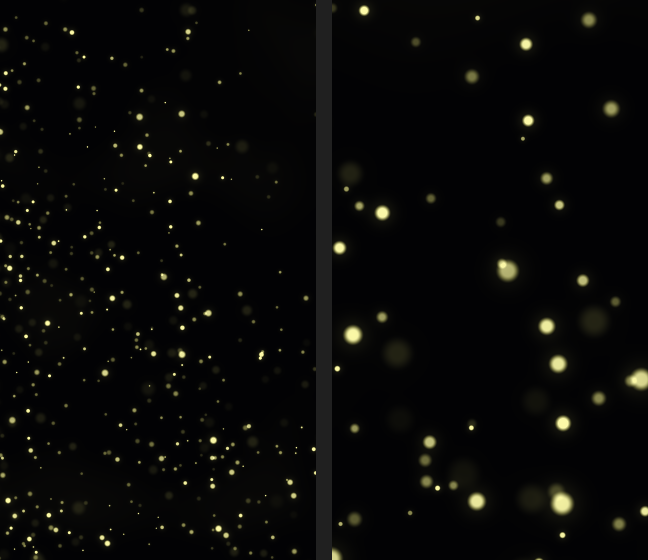
Left: the whole. Right: its middle third, enlarged.
Reproduce this background procedurally as a Shadertoy shader.

```glsl
const vec3 NIGHT = vec3(0.008, 0.008, 0.014);
const vec3 HAZE = vec3(0.045, 0.043, 0.022);

vec2 hash2(vec2 p) {
    vec3 q = fract(vec3(p.xyx) * vec3(0.1031, 0.1030, 0.0973));
    q += dot(q, q.yzx + 33.33);
    return fract((q.xx + q.yz) * q.zy);
}

float gradientCorner(vec2 cell, vec2 offset, vec2 corner) {
    vec2 gradient = hash2(cell + corner + 50.0) * 2.0 - 1.0;
    return dot(gradient, offset - corner);
}

float gradientNoise(vec2 p) {
    vec2 cell = floor(p), f = fract(p);
    vec2 u = f * f * f * (f * (f * 6.0 - 15.0) + 10.0);
    float low = mix(gradientCorner(cell, f, vec2(0, 0)), gradientCorner(cell, f, vec2(1, 0)), u.x);
    float high = mix(gradientCorner(cell, f, vec2(0, 1)), gradientCorner(cell, f, vec2(1, 1)), u.x);
    return mix(low, high, u.y);
}

float segmentDistance(vec2 p, vec2 a, vec2 b) {
    vec2 ab = b - a;
    return length(p - a - ab * clamp(dot(p - a, ab) / dot(ab, ab), 0.0, 1.0));
}

float bump(float d, float width) {
    return exp(-d * d / (width * width));
}

// Chance of finding a spark: a falling diagonal drift, a column and a corner swarm
float swarmDensity(vec2 p) {
    float drift = bump(segmentDistance(p, vec2(0.0, 0.70), vec2(0.42, 0.14)), 0.19);
    float column = bump(segmentDistance(p, vec2(0.28, 0.95), vec2(0.30, 0.35)), 0.06);
    float corner = bump(length(p - vec2(0.05, 0.05)), 0.10);
    float leftEdge = bump(p.x, 0.08) * smoothstep(1.0, 0.85, p.y);
    float clumps = gradientNoise(p * 9.0);
    return clamp(0.10 + 0.48 * drift + 0.25 * column + 0.6 * corner
                 + 0.3 * leftEdge + 0.55 * clumps, 0.0, 1.0);
}

// Soft-edged disc with a weak halo
float spark(float d, float radius, float softness, float pixel) {
    float edge = max(radius * softness, 0.7 * pixel);
    float disc = 1.0 - smoothstep(max(radius - edge, 0.0), radius + edge, d);
    return disc + 0.10 * bump(d, radius * 2.0);
}

// One jittered grid of sparks; radii and levels are (min, max) ranges
float sparkLayer(vec2 p, float cells, float seed, float chance,
                 vec2 radii, vec2 levels, float softness, float pixel) {
    vec2 home = floor(p * cells);
    float light = 0.0;
    for (int y = -1; y <= 1; y++) {
        for (int x = -1; x <= 1; x++) {
            vec2 cell = home + vec2(x, y);
            vec2 key = cell + seed * vec2(37.0, 91.0);
            vec2 centre = (cell + hash2(key)) / cells;
            vec2 traits = hash2(key + 211.0);
            float present = step(hash2(key + 457.0).x, chance * swarmDensity(centre));
            float radius = mix(radii.x, radii.y, traits.x * traits.x);
            float level = mix(levels.x, levels.y, traits.y);
            light += present * level * spark(distance(p, centre), radius, softness, pixel);
        }
    }
    return light;
}

// Olive in the dim parts, pale yellow in the bright cores
vec3 glowColour(float light) {
    float v = min(light, 1.05);
    return v * vec3(0.93, 0.92, mix(0.46, 0.61, smoothstep(0.2, 1.0, v)));
}

void mainImage(out vec4 fragColor, in vec2 fragCoord) {
    float pixel = 1.0 / iResolution.y;
    vec2 p = fragCoord * pixel;

    // Night with a faint uneven haze
    float haze = smoothstep(0.0, 0.6, gradientNoise(p * 5.0 + 7.0));
    haze += 0.5 * bump(length(p - vec2(0.55, 0.93)), 0.16);
    vec3 colour = NIGHT + HAZE * 0.5 * haze;

    // Out-of-focus discs, dim sparks, bright sparks, pin-point specks
    float light = sparkLayer(p, 18.0, 1.0, 0.9, vec2(0.006, 0.011), vec2(0.03, 0.13), 0.6, pixel);
    light += sparkLayer(p, 36.0, 2.0, 0.7, vec2(0.0022, 0.0042), vec2(0.12, 0.65), 0.6, pixel);
    light += sparkLayer(p, 30.0, 3.0, 0.5, vec2(0.0025, 0.0056), vec2(0.65, 1.10), 0.45, pixel);
    light += sparkLayer(p, 40.0, 4.0, 0.16, vec2(0.0010, 0.0017), vec2(0.5, 1.0), 0.4, pixel);

    fragColor = vec4(colour + glowColour(light), 1.0);
}
```
